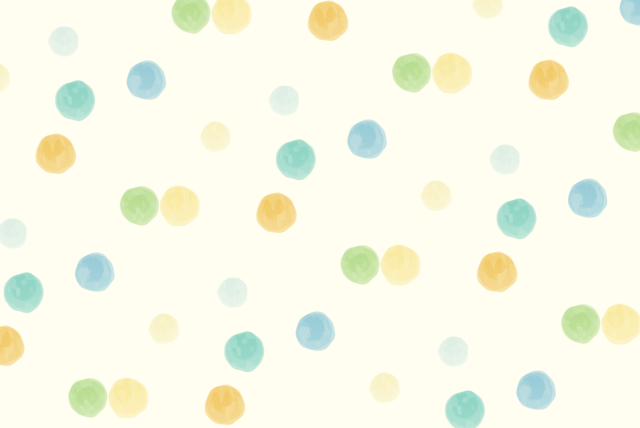
Write a Shadertoy shader that draws this pattern.

```glsl
// Watercolour dots on cream paper: a motif of seven dots repeats on a slanted lattice.
// Each dot is glazed from wobbly discs: a pale rim, a fuller body and
// darker brush marks, all multiplied onto the paper.

#define DOTS 7
#define STEP_ACROSS vec2(0.5156, 0.138)
#define STEP_DOWN vec2(-0.1205, 0.4486)
#define PAPER vec3(1.0, 0.997, 0.947)
#define WOBBLE 0.022
#define RIM_INK 0.58
#define BODY_INK 0.24
#define MARK_INK 0.17
#define FADE 0.10

// Dot centre (y downwards) and radius, in canvas heights
const vec3 dots[DOTS] = vec3[DOTS](
    vec3(0.176, 0.235, 0.0480),
    vec3(0.342, 0.188, 0.0470),
    vec3(0.130, 0.360, 0.0482),
    vec3(0.149, 0.097, 0.0365),
    vec3(0.504, 0.320, 0.0365),
    vec3(0.326, 0.480, 0.0468),
    vec3(0.420, 0.482, 0.0482));

const vec3 pigments[DOTS] = vec3[DOTS](
    vec3(0.58, 0.84, 0.78),   // teal
    vec3(0.62, 0.81, 0.85),   // blue
    vec3(0.95, 0.80, 0.43),   // orange
    vec3(0.88, 0.94, 0.90),   // pale mint
    vec3(0.975, 0.95, 0.78),  // pale yellow
    vec3(0.73, 0.87, 0.58),   // green
    vec3(0.978, 0.92, 0.65)); // yellow

float hash(vec2 p) {
    vec3 q = fract(vec3(p.xyx) * 0.1031);
    q += dot(q, q.yzx + 33.33);
    return fract((q.x + q.y) * q.z);
}

float noise(vec2 p) {
    vec2 i = floor(p), f = fract(p);
    f = f * f * (3.0 - 2.0 * f);
    return mix(mix(hash(i), hash(i + vec2(1, 0)), f.x),
               mix(hash(i + vec2(0, 1)), hash(i + vec2(1, 1)), f.x), f.y);
}

// Coverage of a disc whose outline bulges with a few random waves
float blob(vec2 p, float radius, float seed, float soft) {
    float angle = atan(p.y, p.x + 1e-5), bulge = 0.0;
    for (int k = 0; k < 4; k++) {
        float waves = float(3 + 2 * k);
        float phase = 6.2832 * hash(vec2(seed, waves));
        bulge += cos(waves * angle + phase) / (1.0 + 0.5 * float(k));
    }
    float d = length(p) - radius * (1.0 + WOBBLE * bulge);
    return 1.0 - smoothstep(-soft, soft, d);
}

// Ink density of one dot; p is measured in dot radii
float dotInk(vec2 p, float seed, float soft) {
    vec2 lean = vec2(hash(vec2(seed, 1.7)), hash(vec2(seed, 5.3))) - 0.5;
    float rim = blob(p, 0.97, seed, soft);
    float body = blob(p - 0.12 * lean + vec2(0.0, 0.05), 0.89, seed + 11.0, soft);

    // Brush marks: slanted noise cut to patches, gathered in the upper half
    float slant = 0.6 * lean.x;
    vec2 s = vec2(p.x + slant * p.y, p.y - slant * p.x);
    float grain = noise(s * vec2(3.4, 1.9) + seed * 7.3);
    float patchArea = blob(p - 0.3 * lean + vec2(0.0, 0.24), 0.62, seed + 23.0, 2.0 * soft);
    float marks = patchArea * smoothstep(0.34, 0.42, grain);
    float streak = smoothstep(0.62, 0.70, noise(s * vec2(4.5, 2.6) + seed * 3.1 + 40.0));

    float ink = RIM_INK * rim;
    ink += body * (BODY_INK + MARK_INK * marks - 0.09 * streak - FADE * p.y);
    return ink;
}

void mainImage(out vec4 fragColor, in vec2 fragCoord) {
    vec2 p = vec2(fragCoord.x, iResolution.y - fragCoord.y) / iResolution.y;
    mat2 lattice = mat2(STEP_ACROSS, STEP_DOWN);
    mat2 toCell = inverse(lattice);
    vec3 color = PAPER;

    for (int i = 0; i < DOTS; i++) {
        // Offset from the nearest repeat of this dot
        vec2 q = p - dots[i].xy;
        q -= lattice * floor(toCell * q + 0.5);
        float radius = dots[i].z;
        float soft = 0.8 / (iResolution.y * radius);
        float ink = dotInk(q / radius, float(i) + 3.0, soft);
        color *= mix(vec3(1.0), pigments[i] / PAPER, ink);
    }
    fragColor = vec4(min(color, 1.0), 1.0);
}
```
